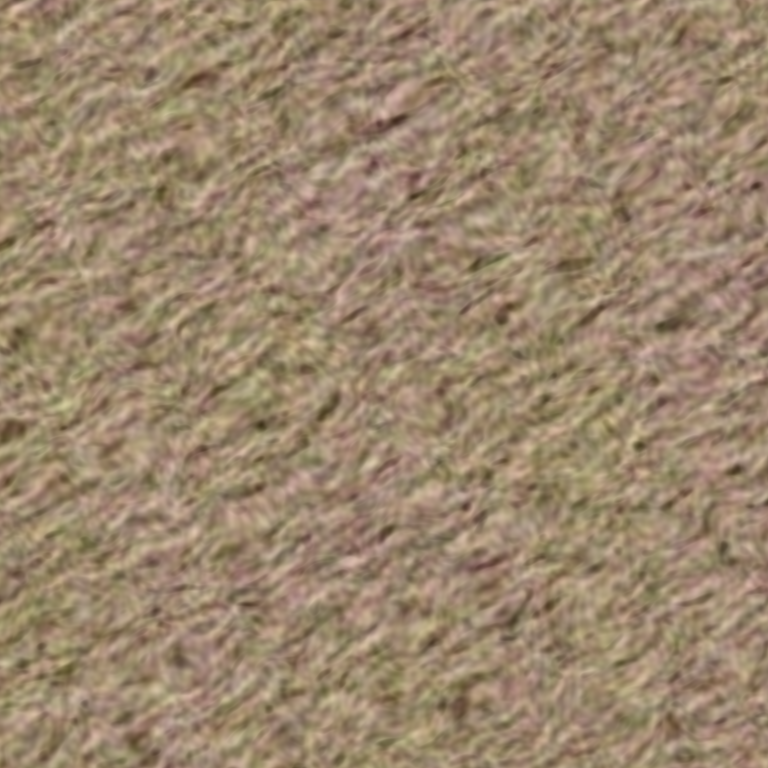
This texture is drawn by a Shadertoy shader. Its source:

```glsl
// Dry trampled turf: short straw-coloured tufts leaning up to the right.
// Stretched gradient noise forms a height field, lit from the upper left;
// sparse dark gaps, fine grain and olive/mauve tints are layered on top.

const float LEAN = 0.47;                        // tuft direction in radians
const vec2 TO_LIGHT = vec2(-0.0045, 0.0065);    // relief sampling step
const vec3 STRAW = vec3(0.622, 0.541, 0.441);
const vec3 SHADE_RANGE = vec3(1.0, 0.97, 0.93);
const vec3 OLIVE_SHIFT = vec3(-0.030, 0.030, -0.085);
const vec3 RUSSET_SHIFT = vec3(0.045, -0.025, -0.010);

float hash(vec2 cell) {
    vec3 q = fract(vec3(cell.xyx) * 0.1031);
    q += dot(q, q.yzx + 33.33);
    return fract((q.x + q.y) * q.z);
}

// Projection of an offset onto the random unit gradient of a lattice corner.
float cornerSlope(vec2 cell, vec2 offset) {
    float angle = 6.28318 * hash(cell);
    return dot(vec2(cos(angle), sin(angle)), offset);
}

float gradientNoise(vec2 p) {
    vec2 cell = floor(p);
    vec2 f = p - cell;
    vec2 blend = f * f * f * (f * (f * 6.0 - 15.0) + 10.0);
    float low = mix(cornerSlope(cell, f),
                    cornerSlope(cell + vec2(1, 0), f - vec2(1, 0)), blend.x);
    float high = mix(cornerSlope(cell + vec2(0, 1), f - vec2(0, 1)),
                     cornerSlope(cell + vec2(1, 1), f - vec2(1, 1)), blend.x);
    return mix(low, high, blend.y);
}

// Noise stretched along a direction; frequency is (along, across).
float streaks(vec2 p, float angle, vec2 frequency, float seed) {
    float c = cos(angle), s = sin(angle);
    vec2 turned = vec2(c * p.x + s * p.y, c * p.y - s * p.x);
    return gradientNoise(turned * frequency + seed);
}

// Coarse tufts with smaller blades crossing them at a slightly other angle.
float turfHeight(vec2 p) {
    return 0.58 * streaks(p, LEAN, vec2(18.0, 37.0), 117.3)
         + 0.46 * streaks(p, LEAN + 0.15, vec2(36.0, 64.0), 241.7);
}

// Narrow dark hollows where the noise dips far below its mean.
float gaps(vec2 p, vec2 frequency, float seed) {
    return smoothstep(0.20, 0.52, -streaks(p, LEAN - 0.08, frequency, seed));
}

float turfShade(vec2 p) {
    float height = turfHeight(p);
    float relief = height - turfHeight(p + TO_LIGHT);
    float grain = gradientNoise(p * 82.0 + 53.1);
    float patches = gradientNoise(p * 5.0 + 19.4);
    float shade = 0.23 * height + 0.20 * relief + 0.15 * grain + 0.035 * patches;
    shade -= 0.15 * gaps(p, vec2(20.0, 42.0), 331.9);
    shade -= 0.10 * gaps(p, vec2(38.0, 60.0), 407.2);
    return shade;
}

// Positive is olive, negative is mauve; the right side drifts to mauve.
float oliveTint(vec2 p) {
    float tint = 0.55 * streaks(p, LEAN, vec2(13.0, 24.0), 83.6)
               + 0.60 * gradientNoise(p * 44.0 + 151.8)
               + 0.50 * gradientNoise(p * 4.0 + 67.5);
    float bareGround = smoothstep(0.35, 0.0, distance(p, vec2(0.92, 0.70)));
    return tint - 0.28 * bareGround;
}

void mainImage(out vec4 fragColor, in vec2 fragCoord) {
    vec2 p = fragCoord / iResolution.y;

    // Gentle bending keeps the tufts from looking combed.
    vec2 bend = vec2(gradientNoise(p * 11.0 + 5.2), gradientNoise(p * 11.0 + 38.7));
    vec2 turf = p + 0.016 * bend;

    float shade = turfShade(turf);
    float olive = oliveTint(p);
    float russet = streaks(turf, LEAN, vec2(22.0, 34.0), 189.4);

    vec3 color = STRAW + SHADE_RANGE * shade;
    color += OLIVE_SHIFT * olive + RUSSET_SHIFT * russet;
    fragColor = vec4(clamp(color, 0.0, 1.0), 1.0);
}
```
